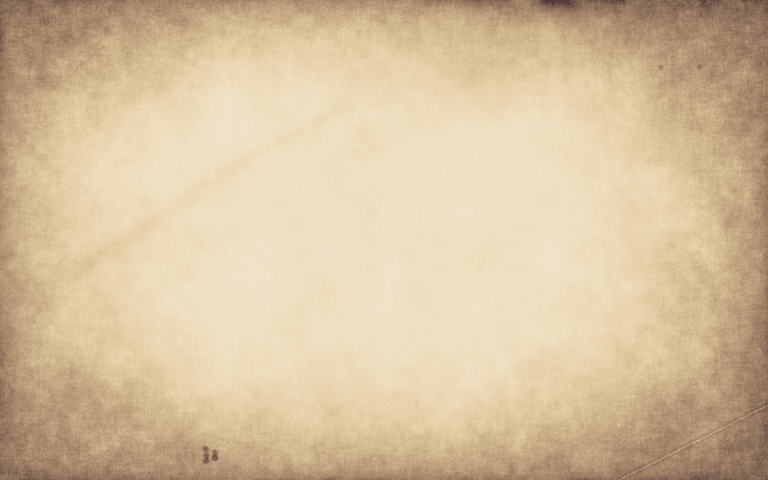
Reproduce this texture procedurally as a WebGL 2 fragment shader.

```glsl
#version 300 es
precision highp float;
// Aged parchment: pale mottled centre, burnt uneven borders, creases, specks and grain.
uniform vec2 u_resolution;
out vec4 fragColor;

float hash(vec2 p) {
  vec3 q = fract(vec3(p.xyx) * 0.1031);
  q += dot(q, q.yzx + 33.33);
  return fract((q.x + q.y) * q.z);
}

float noise(vec2 p) {
  vec2 i = floor(p), f = fract(p);
  f = f * f * (3.0 - 2.0 * f);
  return mix(mix(hash(i), hash(i + vec2(1, 0)), f.x),
             mix(hash(i + vec2(0, 1)), hash(i + vec2(1, 1)), f.x), f.y);
}

// Layered noise centred on zero
float fbm(vec2 p) {
  float sum = 0.0, amp = 0.5;
  for (int i = 0; i < 6; i++) {
    sum += amp * (noise(p) - 0.5);
    p = mat2(1.6, 1.2, -1.2, 1.6) * p + 7.3;
    amp *= 0.57;
  }
  return sum;
}

float segment(vec2 p, vec2 a, vec2 b) {
  vec2 d = b - a;
  return length(p - a - d * clamp(dot(p - a, d) / dot(d, d), 0.0, 1.0));
}

// Soft elliptical patch
float patchAt(vec2 p, vec2 centre, vec2 size) {
  vec2 q = (p - centre) / size;
  return exp(-dot(q, q));
}

// Tone 0 is the darkest brown, tone 7 the palest cream
vec3 parchment(float tone) {
  vec3 ramp[8] = vec3[8](vec3(0.33, 0.23, 0.23), vec3(0.49, 0.38, 0.32),
    vec3(0.61, 0.49, 0.39), vec3(0.72, 0.60, 0.47), vec3(0.82, 0.72, 0.56),
    vec3(0.905, 0.815, 0.66), vec3(0.935, 0.87, 0.75), vec3(0.95, 0.90, 0.81));
  vec3 c = ramp[0];
  for (int i = 1; i < 8; i++) c = mix(c, ramp[i], clamp(tone - float(i - 1), 0.0, 1.0));
  return c;
}

void main() {
  vec2 uv = gl_FragCoord.xy / u_resolution;
  vec2 p = uv * vec2(1.6, 1.0);
  float broad = fbm(p * 4.0 + 3.0);
  float mottle = fbm(p * 13.0 + 21.0);
  float fine = fbm(p * 45.0 + 40.0);

  // Rounded vignette with a ragged outline
  vec2 q = abs((p - vec2(0.77, 0.51)) / vec2(0.81, 0.5));
  float reach = pow(pow(q.x, 2.6) + pow(q.y, 2.6), 1.0 / 2.6) + 0.10 * broad;
  float shade = 1.0 - exp(-1.2 * pow(max(reach, 0.0), 4.5));
  float tone = 6.2 - 4.4 * shade;

  // Scorched rim
  vec2 rim = min(p, vec2(1.6, 1.0) - p);
  float edge = min(rim.x, rim.y);
  tone -= exp(-edge / 0.02) * (0.8 + 3.0 * mottle);

  // Stains and bleached areas
  tone -= 1.3 * patchAt(p, vec2(1.24, 1.0), vec2(0.26, 0.035)) * (1.0 + 2.5 * mottle);
  tone -= 0.6 * patchAt(p, vec2(1.0, 0.85), vec2(0.12, 0.08)) * (1.0 + 3.0 * mottle);
  tone -= 0.5 * patchAt(p, vec2(0.23, 0.18), vec2(0.12, 0.07));
  tone -= 0.5 * patchAt(p, vec2(0.0, 0.3), vec2(0.06, 0.14));
  tone -= 0.4 * patchAt(p, vec2(1.6, 0.28), vec2(0.05, 0.12));
  tone += 0.5 * patchAt(p, vec2(0.48, 0.78), vec2(0.06, 0.1));
  tone += 0.4 * patchAt(p, vec2(0.22, 0.67), vec2(0.13, 0.1));
  tone += 0.5 * patchAt(p, vec2(0.81, 0.44), vec2(0.025, 0.14));
  tone += 0.5 * patchAt(p, vec2(1.155, 0.45), vec2(0.02, 0.08));

  // Broad folds, wavering with the paper
  vec2 w = p + 0.03 * vec2(broad, mottle);
  float fold = segment(w, vec2(0.16, 0.44), vec2(0.51, 0.66));
  fold = min(fold, segment(w, vec2(0.51, 0.66), vec2(0.72, 0.78)) + 0.008);
  tone -= 0.55 * exp(-pow(fold / 0.02, 2.0));
  float ridge = segment(w, vec2(0.99, 0.36), vec2(1.07, 0.2));
  ridge = min(ridge, segment(w, vec2(1.07, 0.2), vec2(1.09, 0.03)));
  tone += 0.35 * exp(-pow(ridge / 0.014, 2.0));

  // Thin cracks
  vec2 c = p + 0.03 * vec2(mottle, fine);
  float crack = min(segment(c, vec2(0.0, 0.75), vec2(0.13, 0.83)),
                    segment(c, vec2(0.13, 0.83), vec2(0.22, 0.91)));
  tone -= 0.9 * smoothstep(0.005, 0.0, crack) * smoothstep(-0.15, 0.2, mottle);
  float scratch = segment(p + 0.006 * mottle, vec2(1.29, 0.0), vec2(1.6, 0.156));
  tone += 0.6 * smoothstep(0.003, 0.0, scratch);
  tone -= 0.5 * smoothstep(0.004, 0.0, abs(scratch - 0.004));

  // Ink-like specks: a small cluster and two strays
  for (int i = 0; i < 5; i++) {
    float k = float(i);
    vec2 at = vec2(0.43 + 0.018 * mod(k, 2.0), 0.064 - 0.006 * k);
    tone -= 2.0 * smoothstep(0.009, 0.003, length(p - at) + 0.008 * fine);
  }
  for (int i = 0; i < 2; i++)
    tone -= 1.3 * smoothstep(0.008, 0.002, length(p - vec2(1.377 + 0.08 * float(i), 0.86)));

  // Mottling, woven fibres and grain, stronger where the paper is dark
  float weave = noise(p * vec2(45, 260)) + noise(p * vec2(260, 45)) - 1.0;
  tone += broad * 0.9 + mottle * (0.9 + 0.9 * shade) + fine * (0.5 + 1.1 * shade);
  tone += weave * (0.12 + 0.3 * shade);
  tone += (noise(p * 330.0) - 0.5) * (0.25 + 0.6 * shade);

  fragColor = vec4(parchment(clamp(tone, 0.0, 7.0)), 1.0);
}
```
